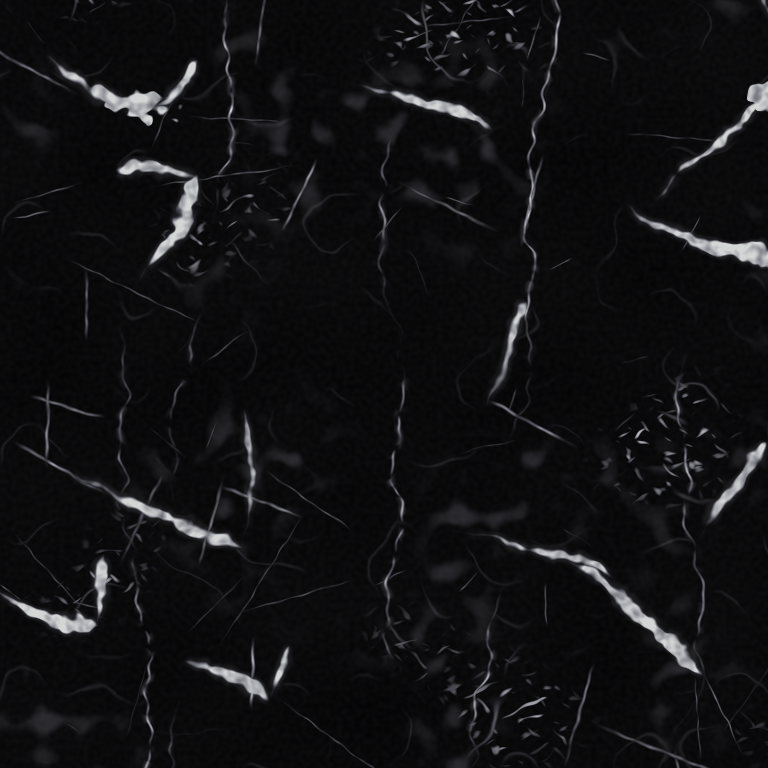
This texture is drawn by a WebGL 1 fragment shader. Its source:

```glsl
precision highp float;
uniform vec2 u_resolution;

const vec3 BLACK = vec3(0.037, 0.035, 0.040);
const vec3 CALCITE = vec3(0.83, 0.835, 0.835);
const vec3 COOL_TINT = vec3(-0.02, -0.01, 0.09);
const float SOFT = 0.0026;
const float VEIN_GRID = 4.0;
const float VEIN_CHANCE = 0.82;
const float VEIN_WIDTH = 0.0105;
const float VEIN_SLOPE = -0.42;
const float BRANCH_CHANCE = 0.5;
const float KNOT_CHANCE = 0.3;
const float SCRATCHES = 58.0;
const float STRAYS = 16.0;
const float CRACKS = 5.0;
const float CRACK_WIDTH = 0.003;
const float HAZE = 0.16;
const float PI = 3.14159;

vec2 hash2(vec2 p) {
  vec3 q = fract(p.xyx * vec3(0.1031, 0.1030, 0.0973));
  q += dot(q, q.yzx + 33.33);
  return fract((q.xx + q.yz) * q.zy);
}
vec2 heading(float angle) { return vec2(cos(angle), sin(angle)); }

// Coordinates along and across a direction
vec2 align(vec2 q, vec2 dir) { return vec2(dot(q, dir), dot(q, vec2(-dir.y, dir.x))); }

float corner(vec2 cell, vec2 offset) {
  return dot(heading(2.0 * PI * hash2(cell + 57.0).x), offset);
}
// Gradient noise, about -0.7 to 0.7
float noise(vec2 p) {
  vec2 i = floor(p), f = p - i, e = vec2(1.0, 0.0);
  vec2 u = f * f * f * (f * (f * 6.0 - 15.0) + 10.0);
  return mix(mix(corner(i, f), corner(i + e, f - e), u.x),
             mix(corner(i + e.yx, f - e.yx), corner(i + 1.0, f - 1.0), u.x), u.y);
}

// Curved sliver: thin grey tail, blunt white tip, dim halo
float sliver(vec2 p, vec2 start, vec2 dir, float len, float width, float bend) {
  vec2 q = align(p - start, dir);
  float t = q.x / len;
  float side = abs(q.y - bend * len * sin(PI * clamp(t, 0.0, 1.0)));
  float w = width * smoothstep(-0.12, 0.8, t) * (1.0 - smoothstep(0.84, 1.03, t));
  float body = smoothstep(-SOFT, SOFT, w - side) * smoothstep(0.0, 0.004, w);
  float halo = (1.0 - smoothstep(0.0, 0.009, side - w)) * smoothstep(0.0, 0.003, w);
  return max(body, 0.13 * halo);
}

// Thick veins with optional side branch and knot at the tip
float veins(vec2 p) {
  float swell = 1.0 + 1.1 * noise(p * 30.0) + 0.8 * noise(p * 70.0);
  float ragged = 0.035 * noise(p * 27.0) + 0.018 * noise(p * 65.0);
  float v = 0.0;
  for (float i = 0.0; i < VEIN_GRID * VEIN_GRID; i++) {
    vec2 cell = vec2(mod(i, VEIN_GRID), floor(i / VEIN_GRID));
    vec2 place = hash2(cell + 11.0), shape = hash2(cell + 23.0);
    vec2 turn = hash2(cell + 37.0), extra = hash2(cell + 41.0);
    if (turn.y > VEIN_CHANCE) continue;
    float angle = turn.x < 0.7 ? VEIN_SLOPE + 0.6 * (shape.y - 0.5) : 0.2 + shape.y;
    float len = mix(0.12, 0.27, shape.x);
    float width = VEIN_WIDTH * mix(0.4, 1.1, place.y) * swell;
    vec2 dir = heading(angle), side = heading(angle + mix(1.1, 2.2, extra.y));
    vec2 start = (cell + 0.1 + 0.8 * place) / VEIN_GRID - 0.5 * len * dir;
    vec2 tip = start + 0.96 * len * dir;
    v = max(v, sliver(p, start, dir, len, width, 0.14 * (extra.x - 0.5)));
    if (extra.x < BRANCH_CHANCE)
      v = max(v, sliver(p, tip - 0.012 * side, side, len * 0.7, width * mix(0.25, 0.8, shape.y), -0.07));
    float knot = mix(0.012, 0.024, place.x) + ragged - length(align(p - tip, dir) * vec2(0.65, 1.0));
    if (extra.y < KNOT_CHANCE) v = max(v, smoothstep(-SOFT, SOFT, knot));
  }
  return v * (0.87 + 0.45 * noise(p * 42.0) + 0.35 * noise(p * 105.0));
}

// Grey strays first, then faint hairlines in all directions
float scratches(vec2 p) {
  float v = 0.0;
  for (float i = 0.0; i < SCRATCHES; i++) {
    vec2 place = hash2(vec2(i, 83.0)), r = hash2(vec2(i, 97.0));
    float stray = step(i, STRAYS - 0.5);
    float steep = r.x < 0.5 ? VEIN_SLOPE + 0.7 * (r.x - 0.25) : 0.5 + 1.2 * r.x;
    vec2 q = abs(align(p - place, heading(mix(PI * r.x, steep, stray))));
    float reach = mix(0.02, 0.11, r.y * r.y) + 0.03 * stray;
    float line = 1.0 - smoothstep(0.0, mix(0.0019, 0.0034, stray), q.y);
    float tone = mix(0.1, 0.4, fract(r.x * 17.0)) + 0.22 * stray;
    v = max(v, tone * line * (1.0 - smoothstep(0.45, 1.0, q.x / reach)));
  }
  return v * (0.9 + 0.9 * noise(p * 36.0) + 0.6 * noise(p * 90.0));
}

// Long broken cracks, mostly upright
float cracks(vec2 p) {
  float v = 0.0, patches = 0.4 + 0.9 * noise(p * 30.0) + 0.5 * noise(p * 80.0);
  float dust = 0.2 * smoothstep(0.0, 0.3, noise(p * 55.0));
  for (float i = 0.0; i < CRACKS; i++) {
    vec2 r = hash2(vec2(i, 71.0));
    float path = (i + 0.2 + 0.6 * r.x) / CRACKS + 0.25 * (r.y - 0.5) * (p.y - 0.5);
    path += 0.06 * noise(vec2(p.y * 3.0, i * 5.3)) + 0.024 * noise(vec2(p.y * 11.0, i * 3.7));
    float off = abs(p.x - path - 0.013 * noise(vec2(p.y * 36.0, i * 9.1)));
    float line = patches * (1.0 - smoothstep(0.0, CRACK_WIDTH, off));
    float fade = smoothstep(-0.12, 0.3, noise(vec2(p.y * 4.0, i * 7.7 + 0.4)));
    v = max(v, fade * (line + dust * (1.0 - smoothstep(0.0, 0.009, off))));
  }
  return v;
}

// Irregular flakes in two directions
float flakes(vec2 p) {
  float a = noise(align(p, heading(0.4)) * vec2(38.0, 115.0));
  float b = noise(align(p, heading(-0.7)) * vec2(45.0, 105.0) + 30.0);
  return smoothstep(0.27, 0.55, max(a, b)) * (0.75 + noise(p * 20.0));
}

void main() {
  vec2 p = gl_FragCoord.xy / u_resolution.y;
  vec2 jitter = 0.005 * vec2(noise(p * 42.0), noise(p * 42.0 + 40.0));
  vec2 warped = p + jitter + 0.014 * vec2(noise(p * 11.0), noise(p * 11.0 + 40.0));
  float shattered = smoothstep(0.17, 0.42, noise(p * 3.6 + 8.0));
  // Fine fracture web and dim clouds
  float web = 1.0 - smoothstep(0.0, 0.035, abs(noise(warped * 10.0 + 19.0)));
  web *= (0.1 + 0.3 * shattered) * smoothstep(-0.05, 0.35, noise(p * 13.0 + 3.0));
  float haze = HAZE * smoothstep(0.05, 0.5, noise(warped * 26.0 + 5.0));
  haze *= smoothstep(0.0, 0.35, noise(p * 4.3 + 21.0));
  float light = max(max(veins(warped), cracks(p)), scratches(p + 0.6 * jitter));
  light = clamp(max(light, max(shattered * flakes(warped), web + haze)), 0.0, 1.0);
  // Dark ground with grain
  vec3 ground = BLACK + 0.014 * noise(p * 7.0) + 0.022 * noise(p * 130.0);
  vec3 color = mix(ground, CALCITE, light) + COOL_TINT * light * (1.0 - light);
  gl_FragColor = vec4(clamp(color, 0.0, 1.0), 1.0);
}
```
